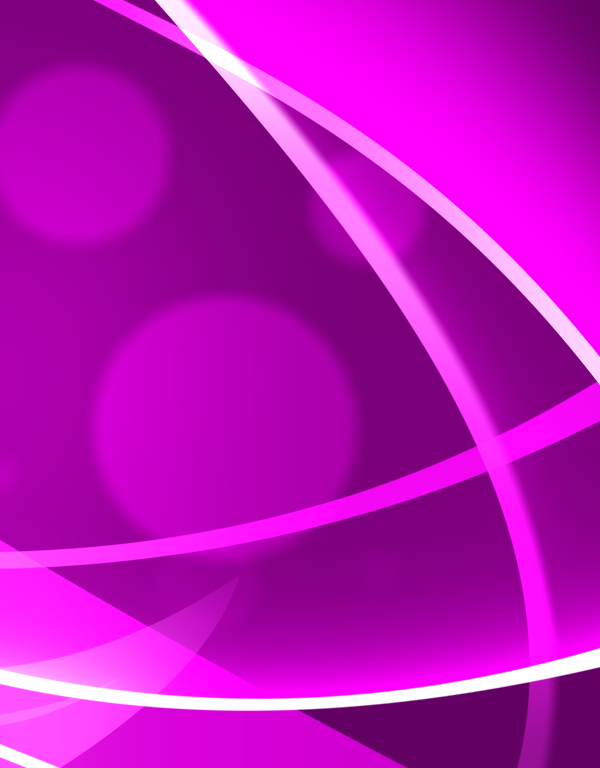
Reproduce this background procedurally as a WebGL 1 fragment shader.

```glsl
precision highp float;
// Magenta abstract background: crossing glowing ribbons, soft discs and a white arc.
uniform vec2 u_resolution;

const float HEIGHT = 1.28; // canvas height when its width is 1

// Cubic through four values at t = 0, 1/3, 2/3 and 1.
float curve(float t, vec4 v) {
  float s = 3.0 * t;
  float a = s - 1.0, b = s - 2.0, c = s - 3.0;
  return -v.x * a * b * c / 6.0 + v.y * s * b * c / 2.0
         - v.z * s * a * c / 2.0 + v.w * s * a * b / 6.0;
}

// Smooth step from 0 to 1 around d = 0.
float edge(float d, float soft) {
  return smoothstep(-soft, soft, d);
}

// Coverage between two bounds, each with its own softness.
float band(float v, float low, float high, float softLow, float softHigh) {
  return edge(v - low, softLow) * edge(high - v, softHigh);
}

float disc(vec2 p, vec2 center, float radius, float soft) {
  return edge(radius - length(p - center), soft);
}

// Magenta light with a separate green part that whitens it.
vec3 light(float magenta, float green) {
  return vec3(magenta, green, magenta);
}

// Exponential falloff on the positive side of an edge.
float glow(float d, float reach, float soft) {
  return edge(d, soft) * exp(-max(d, 0.0) / reach);
}

vec3 bokeh(vec2 p) {
  float m = 0.17 * disc(p, vec2(0.133, 1.022), 0.148, 0.022);
  m += 0.19 * disc(p, vec2(0.375, 0.567), 0.219, 0.020);
  m += 0.17 * disc(p, vec2(0.613, 0.935), 0.095, 0.020);
  m += 0.07 * disc(p, vec2(0.000, 0.488), 0.025, 0.025);
  m += 0.03 * disc(p, vec2(0.633, 0.330), 0.030, 0.020);
  m += 0.04 * disc(p, vec2(0.345, 0.310), 0.085, 0.020);
  return light(m, 0.0);
}

// Translucent wedge, petal and streak in the lower left corner.
vec3 cornerVeils(vec2 p, float aa) {
  float wedge = edge(0.38 - 0.6 * p.x + 0.06 * p.x * p.x - p.y, aa);
  vec3 c = wedge * light(0.50 - 0.12 * p.x, 0.10 * (1.0 - smoothstep(0.0, 0.35, p.x)));

  float petalTop = 0.167 + 0.1 * p.x + 0.72 * p.x * p.x;
  float petalSide = 0.1 + 1.56 * p.y - 1.95 * p.y * p.y;
  float petal = edge(petalTop - p.y, aa) * edge(petalSide - p.x, aa);
  float fade = 1.0 - smoothstep(0.05, 0.40, length(p - vec2(0.08, 0.10)));
  c += petal * light(0.06 + 0.2 * fade, 0.02 + 0.20 * fade);

  float streak = 0.08 + 0.15 * p.x + p.x * p.x;
  float width = 0.009 * (1.0 - smoothstep(0.0, 0.27, p.x));
  c += band(p.y, streak - width, streak + width, aa, aa)
       * light(0.1, 0.12 * (1.0 - smoothstep(0.1, 0.27, p.x)));
  return c;
}

void main() {
  vec2 p = gl_FragCoord.xy / u_resolution * vec2(1.0, HEIGHT);
  float t = p.y / HEIGHT;
  float aa = 1.0 / u_resolution.x;

  // Ribbon outlines
  float upperLow = curve(p.x, vec4(1.363, 1.188, 0.977, 0.638));
  float upperHigh = curve(p.x, vec4(1.380, 1.217, 1.013, 0.685));
  float steepLeft = curve(t, vec4(0.862, 0.838, 0.607, 0.258));
  float steepRight = curve(t, vec4(0.908, 0.877, 0.655, 0.308));
  float risingLow = curve(p.x, vec4(0.332, 0.362, 0.442, 0.578));
  float risingHigh = curve(p.x, vec4(0.360, 0.392, 0.483, 0.647));
  float arcLow = curve(p.x, vec4(0.140, 0.097, 0.110, 0.168));
  float arcHigh = curve(p.x, vec4(0.165, 0.118, 0.130, 0.200));

  // Background, discs and the shade below the arc
  float side = length(vec2(p.x, 0.8 * (p.y - 0.66)));
  vec3 color = light(mix(0.69, 0.48, smoothstep(0.0, 0.6, side)), 0.0) + bokeh(p);
  color = mix(color, light(0.39, 0.0), edge(arcLow - p.y, aa));
  color += light(0.22 * glow(p.x - steepRight, 0.06, 0.012) * smoothstep(0.1, 0.7, p.y), 0.0);

  // Bright field beyond the upper ribbon
  float above = p.y - upperHigh;
  float field = edge(above, aa) * edge(p.x - steepLeft, aa);
  color = mix(color, light(mix(1.0, 0.4, smoothstep(0.05, 0.6, above)), 0.0), field);

  // Light above the arc, then the corner veils
  float rise = p.y - arcHigh;
  float leftness = 1.0 - smoothstep(0.0, 0.45, p.x);
  color += light(0.6 * glow(rise, 0.08, aa), 0.35 * leftness * glow(rise, 0.05, aa));
  color += cornerVeils(p, aa);
  color = min(color, 1.0);

  // Translucent ribbons add up where they cross
  float upperGreen = mix(0.12, 0.45, smoothstep(0.15, 0.5, p.x))
                     + 0.37 * smoothstep(0.5, 1.0, p.x);
  color += band(p.y, upperLow, upperHigh, aa, aa) * light(0.55, upperGreen);
  float steepGreen = 0.06 + 0.44 * smoothstep(0.35, 0.95, p.y)
                     + 0.42 * smoothstep(0.95, 1.28, p.y);
  color += band(p.x, steepLeft, steepRight, aa, 0.014)
           * light(mix(0.2, 0.55, smoothstep(0.0, 0.35, p.y)), steepGreen);
  color += band(p.y, risingLow, risingHigh, aa, aa)
           * light(0.47, 0.03 + 0.22 * (1.0 - smoothstep(0.0, 0.6, p.x)));

  // Solid white arcs
  float white = band(p.y, arcLow, arcHigh, aa, aa);
  white = max(white, band(p.y + 0.4 * p.x, 0.018, 0.040, aa, aa));
  gl_FragColor = vec4(mix(min(color, 1.0), vec3(1.0), white), 1.0);
}
```
